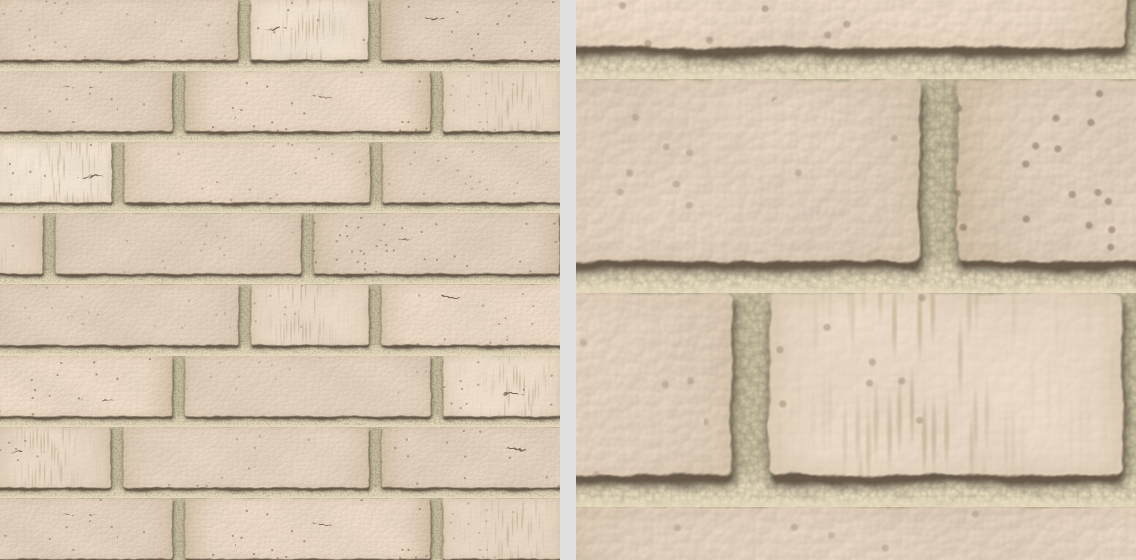
Left, the full canvas; right, a detail of the centre.
Reproduce this texture procedurally as a WebGL 2 fragment shader.

```glsl
#version 300 es
precision highp float;
// Pale cream brick wall: eight courses, each repeating one short and two long
// bricks. Rounded-box distances shape the bricks and their cast shadows;
// cellular noise gives relief, pits, streaks and sandy mortar.

#define COURSE 0.1273      // height of a brick plus its bed joint
#define LONG_BRICK 0.461   // brick width plus one head joint
#define SHORT_BRICK 0.233
#define JOINT vec2(0.0225, 0.0190)
#define FIRST_BED 0.0170   // part of the lowest bed joint below the canvas
#define SHADOW_DROP 0.0060
#define RELIEF 0.085
#define WEAR 0.55

uniform vec2 u_resolution;
out vec4 fragColor;

const vec3 CLAY = vec3(0.885, 0.818, 0.745);
const vec3 PALE_CLAY = vec3(0.935, 0.880, 0.810);
const vec3 TAN_EDGE = vec3(0.775, 0.700, 0.585);
const vec3 HEAD_MORTAR = vec3(0.745, 0.705, 0.595);
const vec3 BED_MORTAR = vec3(0.845, 0.798, 0.690);
const vec3 LIP = vec3(0.915, 0.865, 0.755);
const vec3 SHADE = vec3(0.375, 0.315, 0.255);
const vec3 PIT = vec3(0.480, 0.405, 0.325);

// Per course from the bottom: start of the short brick, its paleness.
const vec2 COURSES[8] = vec2[8](
  vec2(0.780, 0.25), vec2(-0.024, 0.30), vec2(0.780, 0.70), vec2(0.437, 0.40),
  vec2(-0.145, 0.20), vec2(-0.022, 1.00), vec2(0.780, 0.25), vec2(0.436, 0.85));

vec2 hash2(vec2 p) {
  vec3 q = fract(p.xyx * vec3(0.1031, 0.1030, 0.0973));
  q += dot(q, q.yzx + 33.33);
  return fract((q.xx + q.yz) * q.zy);
}

// Cellular noise: distance to the nearest point, and that point's random id.
vec2 cells(vec2 p) {
  vec2 base = floor(p), best = vec2(9.0, 0.0);
  for (int j = -1; j <= 1; j++)
    for (int i = -1; i <= 1; i++) {
      vec2 c = base + vec2(i, j), h = hash2(c);
      float dist = length(c + 0.1 + 0.8 * h - p);
      if (dist < best.x) best = vec2(dist, fract(h.x * 7.3 + h.y * 3.1));
    }
  return best;
}

// Layered sines in about -1..1.
float waves(vec2 p) {
  return 0.5 * sin(p.x + 1.7 * sin(p.y)) + 0.3 * sin(2.3 * p.y + 1.3 * p.x + 1.0)
       + 0.2 * sin(5.1 * p.x - 3.7 * p.y);
}

float roundBox(vec2 p, vec2 halfSize, float radius) {
  vec2 q = abs(p) - halfSize + radius;
  return length(max(q, 0.0)) + min(max(q.x, q.y), 0.0) - radius;
}

float bumps(vec2 p) {
  return cells(p * vec2(95.0, 120.0)).x + 0.5 * cells(p * 230.0 + 17.0).x;
}

vec3 brickColor(vec2 p, vec2 local, float width, float d, vec2 seed, bool isShort, float pale) {
  vec2 tint = hash2(seed + 5.0);
  float across = local.x / width;
  vec3 col = CLAY * (0.972 + 0.055 * tint.x);
  if (isShort) col = mix(CLAY, PALE_CLAY, pale);
  col *= 1.0 + 0.018 * waves(p * 31.0);

  // Tan discolouring toward the edges.
  float sides = smoothstep(0.055, 0.0, min(local.x, width - local.x) - 0.011);
  float rim = smoothstep(0.016, 0.0, -d);
  col = mix(col, TAN_EDGE, sides * (0.12 + 0.38 * tint.y) * (isShort ? 1.1 - pale : 1.0) + 0.20 * rim);

  // Rough face lit from the upper left.
  float slope = bumps(p + vec2(-0.0013, 0.0016)) - bumps(p);
  col *= 1.0 + RELIEF * (isShort ? 0.45 : 1.0) * slope;

  // Drag streaks on the smooth short bricks.
  if (isShort) {
    float streak = smoothstep(0.38, 0.05, cells(p * vec2(150.0, 13.0)).x);
    float band = smoothstep(0.32, 0.0, abs(across - 0.35 - 0.3 * tint.x));
    col = mix(col, TAN_EDGE, streak * (0.12 + 0.6 * band));
  }

  // Small pits, gathered in patches.
  vec2 pit = cells(p * 62.0 + 41.0);
  float patchy = smoothstep(-0.3, 0.7, waves(p * 17.0 + 2.0));
  float pitMask = smoothstep(0.19, 0.07, pit.x) * step(0.97 - 0.16 * patchy, pit.y);
  col = mix(col, PIT, pitMask * WEAR * (0.4 + 0.6 * tint.y));

  // A short hairline crack on some bricks.
  vec2 crackAt = hash2(seed + 19.0);
  float line = abs(local.y - 0.045 - 0.06 * crackAt.y - 0.0035 * waves(p * 110.0));
  float span = smoothstep(0.035, 0.012, abs(local.x - width * (0.2 + 0.6 * crackAt.x)));
  float broken = smoothstep(-0.2, 0.3, waves(p * 85.0 + 4.0));
  return mix(col, PIT, smoothstep(0.0022, 0.0004, line) * span * broken * step(0.5, tint.y));
}

void main() {
  vec2 uv = gl_FragCoord.xy / u_resolution;
  float soft = 0.0008 + 0.7 / min(u_resolution.x, u_resolution.y);

  // Find the course and the brick inside it.
  float y = uv.y + FIRST_BED, row = clamp(floor(y / COURSE), 0.0, 7.0);
  vec2 course = COURSES[int(row)];
  float t = mod(uv.x - course.x, SHORT_BRICK + 2.0 * LONG_BRICK);
  bool isShort = t < SHORT_BRICK;
  float along = t - SHORT_BRICK, width = isShort ? SHORT_BRICK : LONG_BRICK;
  vec2 local = vec2(isShort ? t : mod(along, LONG_BRICK), y - row * COURSE);
  vec2 seed = vec2(isShort ? 0.0 : 1.0 + floor(along / LONG_BRICK), row < 0.5 ? 6.0 : row);
  vec2 p = local + seed * vec2(2.37, 3.71);

  // Slightly ragged brick outline and the shadow it drops.
  vec2 halfSize = 0.5 * (vec2(width, COURSE) - JOINT);
  vec2 q = local - vec2(0.5 * width, JOINT.y + halfSize.y);
  float ragged = 0.0011 * waves(p * 60.0) + 0.0006 * waves(p * 230.0);
  float d = roundBox(q, halfSize, 0.004) + ragged;
  float drop = SHADOW_DROP * (0.85 + 0.3 * waves(p.xx * 21.0));
  float shadow = roundBox(q + vec2(-0.001, drop), halfSize, 0.005) + ragged;

  // Sandy mortar with a pale lip above the bricks below.
  float grain = cells(uv * 210.0).x + 0.6 * cells(uv * 380.0 + 9.0).x;
  float bed = smoothstep(0.026, 0.010, local.y);
  vec3 col = mix(HEAD_MORTAR, BED_MORTAR, bed) * (1.11 - 0.18 * grain);
  col = mix(col, LIP, 0.65 * smoothstep(0.007, 0.001, local.y + ragged));
  col *= 1.0 - 0.20 * smoothstep(0.007, 0.0, shadow);
  col = mix(col, SHADE, 0.88 * smoothstep(0.0025, -0.0025, shadow));

  vec3 brick = brickColor(p, local, width, d, seed, isShort, course.y);
  col = mix(col, brick, smoothstep(soft, -soft, d));
  fragColor = vec4(clamp(col, 0.0, 1.0), 1.0);
}
```
